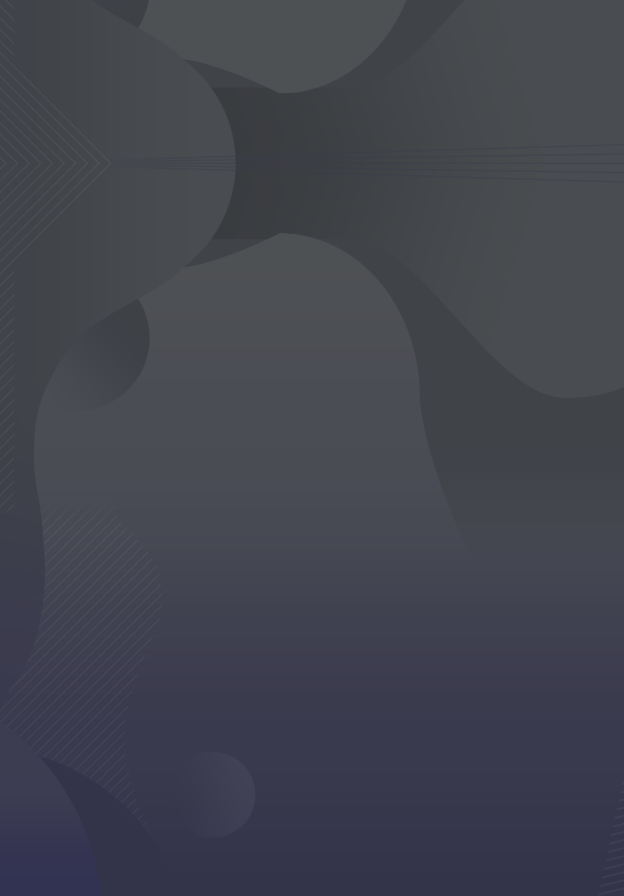
This background is drawn by a Shadertoy shader. Its source:

```glsl
// Dusky abstract backdrop: mirrored waves, hatched patches and soft discs over a slate-to-indigo fade.

const float AXIS = 0.1823;        // height of the mirror line, measured from the top
const float WAVE_START = 0.116;   // distance from the axis where the left arc becomes a wave
const vec3 SLATE = vec3(0.307, 0.318, 0.328);
const vec3 STEEL = vec3(0.290, 0.300, 0.330);
const vec3 INDIGO = vec3(0.228, 0.228, 0.305);
const vec3 NIGHT = vec3(0.200, 0.200, 0.290);
const vec3 SHADE = vec3(0.250, 0.263, 0.284);
const vec3 CHARCOAL = vec3(0.228, 0.238, 0.252);
const vec3 ASH = vec3(0.288, 0.300, 0.313);

// Antialiased coverage, inside where the signed distance is negative
float fill(float dist) {
    return clamp(0.5 - dist / max(fwidth(dist), 1e-5), 0.0, 1.0);
}

float disc(vec2 p, vec2 center, float radius) {
    return fill(length(p - center) - radius);
}

// Thin repeated lines across coordinate s
float hatch(float s, float period, float px) {
    float dist = abs(fract(s / period) - 0.5) * period;
    return 1.0 - smoothstep(0.0, 0.0008 + px, dist);
}

// Catmull-Rom curve through eight evenly spaced knots
float curve(float t, float knots[8]) {
    t = clamp(t, 0.0, 6.999);
    int i = int(t);
    float f = t - float(i);
    float a = knots[max(i - 1, 0)], b = knots[i];
    float c = knots[i + 1], d = knots[min(i + 2, 7)];
    return b + 0.5 * f * (c - a + f * (2.0 * a - 5.0 * b + 4.0 * c - d
             + f * (3.0 * (b - c) + d - a)));
}

// Right edge of the left wave at distance d from the axis
float leftEdge(float d) {
    float arc = 0.119 + sqrt(max(0.144 * 0.144 - d * d, 0.0));
    float wave = curve((d - WAVE_START) / 0.0716,
        float[8](0.204, 0.096, 0.048, 0.038, 0.047, 0.0495, 0.035, -0.003));
    return d < WAVE_START ? arc : wave;
}

// Dome with a flared right side and a shallow left shoulder
float domeMask(vec2 q) {
    float rise = min((q.y - 0.26) / 0.182, 0.0);
    float flare = pow(max(q.y - 0.26, 0.0) / 0.139, 1.5);
    float right = 0.3125 + 0.156 * sqrt(max(1.0 - rise * rise, 0.0)) + 0.039 * flare;
    float t = clamp((q.x - 0.204) / 0.1085, 0.0, 1.0);
    float shoulder = 0.078 + 0.038 * (1.0 - pow(t, 1.4));
    return fill(q.x - right) * fill(shoulder - q.y);
}

float rightWave(float x) {
    float tail = max(x - 0.638, 0.0);
    return 0.0846 + 0.177 * smoothstep(0.39, 0.63, x) - 3.5 * tail * tail;
}

vec3 verticalFade(float y) {
    vec3 color = mix(SLATE, STEEL, smoothstep(0.25, 0.5, y));
    color = mix(color, INDIGO, smoothstep(0.5, 0.83, y));
    return mix(color, NIGHT, smoothstep(0.83, 1.0, y));
}

void mainImage(out vec4 fragColor, in vec2 fragCoord) {
    // p runs down from the top; q is folded about the mirror line
    float px = 1.0 / iResolution.y;
    vec2 p = vec2(fragCoord.x, iResolution.y - fragCoord.y) * px;
    vec2 q = vec2(p.x, abs(p.y - AXIS));
    vec3 base = verticalFade(p.y);

    // Shaded band dissolving into the base, then the right wave
    vec3 color = mix(SHADE, base, smoothstep(0.5, 0.66, p.y));
    vec3 waveColor = mix(CHARCOAL, ASH, smoothstep(0.26, 0.64, q.x + 0.3 * q.y));
    color = mix(color, waveColor, fill(q.y - rightWave(q.x)));

    // Central dome and the disc tucked behind its left edge
    color = mix(color, base, domeMask(q));
    vec2 discCenter = vec2(0.086, 0.195);
    float discFade = smoothstep(-0.12, 0.07, q.x - discCenter.x - q.y + discCenter.y);
    color = mix(color, SHADE - 0.008, disc(q, discCenter, 0.081) * discFade);

    // Diagonal hatching with a wavy right boundary
    float patchEdge = curve((p.y - 0.573) / 0.052,
        float[8](0.130, 0.171, 0.181, 0.163, 0.1445, 0.139, 0.150, 0.169));
    float patchMask = fill(p.x - patchEdge) * smoothstep(0.55, 0.59, p.y);
    color += 0.035 * hatch(p.x + p.y, 0.0125, px) * patchMask;

    // Left wave with chevron hatching along the canvas edge
    vec3 leftColor = mix(SHADE, ASH, smoothstep(0.0, 0.24, p.x));
    leftColor = mix(leftColor, INDIGO, smoothstep(0.4, 0.8, p.y));
    float chevronMask = fill(p.x - max(0.016, 0.13 - q.y)) * fill(q.y - 0.39);
    leftColor += 0.04 * hatch(q.x + q.y, 0.013, px) * chevronMask;
    color = mix(color, leftColor, fill(p.x - leftEdge(q.y)));

    // Faint fan of lines around the mirror line
    for (int i = 0; i < 3; i++) {
        float ray = abs(q.y - 0.015 * float(i) * p.x);
        float line = 1.0 - smoothstep(0.0, 0.0008 + px, ray);
        color = mix(color, INDIGO, 0.35 * line * smoothstep(0.1, 0.2, p.x));
    }

    // Two hills in the lower left corner
    color = mix(color, NIGHT, disc(p, vec2(-0.027, 1.074), 0.241));
    vec3 hillColor = mix(vec3(0.24, 0.24, 0.32), vec3(0.195, 0.195, 0.32),
                         smoothstep(0.85, 1.0, p.y));
    color = mix(color, hillColor, disc(p, vec2(-0.161, 1.029), 0.2757));

    // Small side-lit disc and the hatched lower right corner
    color += 0.035 * disc(p, vec2(0.237, 0.887), 0.048) * smoothstep(0.19, 0.285, p.x);
    float cornerMask = fill(0.695 - 0.214 * (p.y - 0.872) - p.x) * fill(0.872 - p.y);
    color += 0.04 * hatch(p.y + 0.25 * p.x, 0.009, px) * cornerMask;

    fragColor = vec4(color, 1.0);
}
```
